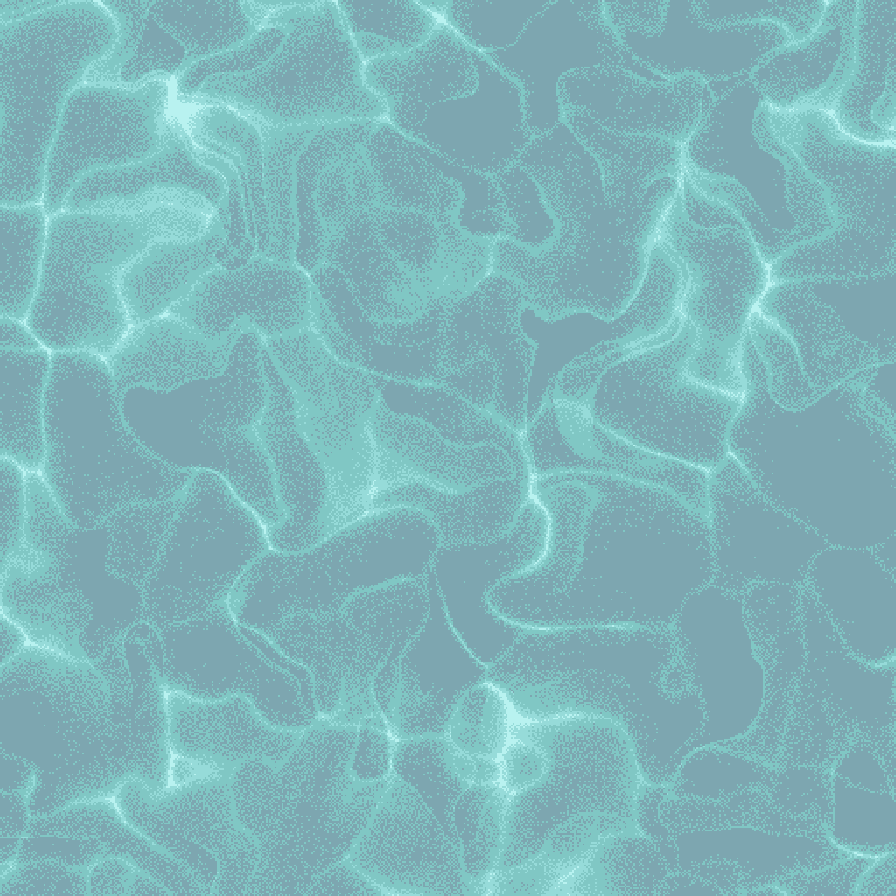
A WebGL 1 fragment shader for this texture:

```glsl
precision highp float;
uniform vec2 u_resolution;

const float GRAINS = 512.0;       // dither grains across the canvas
const float CELLS = 7.0;          // light cells across the canvas
const float JITTER = 0.85;
const float WARP_BROAD = 0.45;
const float WARP_FINE = 0.13;
const float LINE_WIDTH = 0.035;   // in cells
const float GLOW_WIDTH = 0.13;
const float LINE_LIGHT = 0.45;
const float STREAK_LIGHT = 1.4;
const float GLOW_LIGHT = 0.65;
const float VEIL_LIGHT = 1.0;
const float VEIL_DEPTH = 0.25;
const float SHADE = 0.05;         // light lost in the calm water
const float GAIN = 1.15;
const vec2 STREAK_NORMAL = vec2(0.7071, 0.7071);

const vec3 DEEP = vec3(0.49, 0.65, 0.69);
const vec3 TEAL = vec3(0.50, 0.78, 0.77);
const vec3 PALE = vec3(0.59, 0.86, 0.85);
const vec3 GLINT = vec3(0.72, 0.95, 0.94);

float hash(vec2 p) {
  vec3 q = fract(vec3(p.xyx) * 0.1031);
  q += dot(q, q.yzx + 33.33);
  return fract((q.x + q.y) * q.z);
}

vec2 hash2(vec2 p) {
  return vec2(hash(p + 17.0), hash(p + 91.0));
}

float noise(vec2 p) {
  vec2 i = floor(p);
  vec2 f = fract(p);
  f = f * f * f * (f * (f * 6.0 - 15.0) + 10.0);
  return mix(mix(hash(i), hash(i + vec2(1.0, 0.0)), f.x),
             mix(hash(i + vec2(0.0, 1.0)), hash(i + 1.0), f.x), f.y);
}

vec2 signedNoise2(vec2 p) {
  return 2.0 * vec2(noise(p + 31.0), noise(p + 73.0)) - 1.0;
}

float patches(vec2 p) {
  return smoothstep(0.25, 0.75, noise(p));
}

vec2 seedPoint(vec2 cell) {
  return cell + 0.5 + JITTER * (hash2(cell + 140.0) - 0.5);
}

// Light along the borders of the cells: x = thin lines, y = soft glow
vec2 web(vec2 p, float streak) {
  vec2 base = floor(p);
  vec2 nearest = vec2(0.0);
  float best = 100.0;
  for (int j = -1; j <= 1; j++) {
    for (int i = -1; i <= 1; i++) {
      vec2 toSeed = seedPoint(base + vec2(float(i), float(j))) - p;
      float d = dot(toSeed, toSeed);
      if (d < best) {
        best = d;
        nearest = toSeed;
      }
    }
  }
  vec2 light = vec2(0.0);
  for (int j = -2; j <= 2; j++) {
    for (int i = -2; i <= 2; i++) {
      vec2 toSeed = seedPoint(base + vec2(float(i), float(j))) - p;
      vec2 gap = toSeed - nearest;
      if (dot(gap, gap) > 0.0001) {
        vec2 normal = normalize(gap);
        float d = dot(0.5 * (toSeed + nearest), normal);
        float aligned = pow(abs(dot(normal, STREAK_NORMAL)), 4.0);
        float amount = LINE_LIGHT + STREAK_LIGHT * aligned * streak;
        light += vec2(amount * exp(-d / LINE_WIDTH), exp(-d / GLOW_WIDTH));
      }
    }
  }
  return light;
}

// Folded sheet of light: crisp on one side, rippled and fading on the other
float veil(vec2 p) {
  float depth = 2.0 * noise(p) - 1.0;
  float ripple = 0.75 + 0.25 * cos(depth * 28.0);
  return smoothstep(-0.06, 0.02, depth) * exp(-max(depth, 0.0) / VEIL_DEPTH) * ripple;
}

float caustics(vec2 uv) {
  vec2 p = uv * CELLS;
  vec2 q = p + WARP_BROAD * signedNoise2(p * 1.3);
  q += WARP_FINE * signedNoise2(p * 3.1 + 11.0);
  vec2 border = web(q, patches(p * 1.1 + 57.0));
  float light = border.x + GLOW_LIGHT * border.y * patches(p * 0.9 + 23.0);
  light += VEIL_LIGHT * veil(q * 1.1 + 41.0) * patches(p * 0.8 + 67.0);
  light += VEIL_LIGHT * veil(q.yx * vec2(1.2, 1.7) + 83.0) * patches(p + 109.0);
  return GAIN * max(light - SHADE, 0.0);
}

// Evenly spread threshold: a hash less the mean of its neighbours
float grainThreshold(vec2 g) {
  float around = hash(g + vec2(1.0, 0.0)) + hash(g - vec2(1.0, 0.0))
               + hash(g + vec2(0.0, 1.0)) + hash(g - vec2(0.0, 1.0));
  return min(smoothstep(-0.72, 0.72, hash(g) - 0.25 * around), 0.999);
}

void main() {
  vec2 uv = gl_FragCoord.xy / min(u_resolution.x, u_resolution.y);
  vec2 grain = floor(uv * GRAINS);
  float light = caustics((grain + 0.5) / GRAINS);
  float level = floor(light + grainThreshold(grain + 7.0));
  vec3 color = mix(DEEP, TEAL, step(1.0, level));
  color = mix(color, PALE, step(2.0, level));
  color = mix(color, GLINT, step(3.0, level));
  gl_FragColor = vec4(color, 1.0);
}
```
